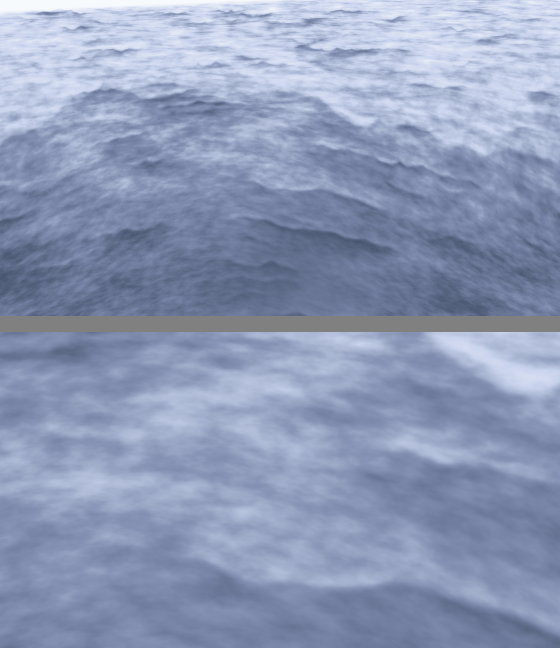
Top: the whole. Bottom: its middle third, enlarged.
Reproduce this texture procedurally as a Shadertoy shader.

```glsl
const vec3 RAMP[6] = vec3[6](
    vec3(0.34, 0.39, 0.50), vec3(0.44, 0.49, 0.62), vec3(0.53, 0.58, 0.71),
    vec3(0.67, 0.72, 0.83), vec3(0.79, 0.83, 0.93), vec3(0.97, 0.98, 0.99));
const float HORIZON = 0.957;        // height at the left edge
const float HORIZON_TILT = 0.042;
const float SWELL_PEAK_X = 0.72;
const float SWELL_HEIGHT = 0.70;
const float SWELL_SHADE = 0.24;
const int   WAVE_ROWS = 30;
const float WAVE_SHADE = 0.50;
const float CHOP = 0.34;
const float RIPPLE = 0.17;
const float MIST = 0.20;
const float BRIGHT_LIMIT = 0.80;

vec2 hashGradient(vec2 cell) {
    vec3 h = fract(cell.xyx * vec3(0.1031, 0.1030, 0.0973));
    h += dot(h, h.yzx + 33.33);
    float angle = 6.2832 * fract((h.x + h.y) * h.z);
    return vec2(cos(angle), sin(angle));
}

// Gradient noise, about -0.7 to 0.7
float noise(vec2 p) {
    vec2 i = floor(p), f = fract(p);
    vec2 u = f * f * f * (f * (f * 6.0 - 15.0) + 10.0);
    vec2 e = vec2(0.0, 1.0);
    float low = mix(dot(hashGradient(i), f),
                    dot(hashGradient(i + e.yx), f - e.yx), u.x);
    float high = mix(dot(hashGradient(i + e), f - e),
                     dot(hashGradient(i + e.yy), f - e.yy), u.x);
    return mix(low, high, u.y);
}

float fbm(vec2 p) {
    float sum = 0.0, amp = 1.0;
    for (int i = 0; i < 4; i++) {
        sum += amp * noise(p);
        p = mat2(1.8, 0.4, -0.4, 1.8) * p + 17.3;
        amp *= 0.56;
    }
    return sum;
}

// Shade below a crest: crisp on top, fading down the face
float crestShade(float below, float soft, float fade) {
    return smoothstep(-soft, soft, below) * exp(-max(below, 0.0) / fade);
}

// Rows of short peaked crests, from the horizon to the viewer
float waveRows(vec2 p, float slope) {
    float tone = 0.0;
    for (int i = 0; i < WAVE_ROWS; i++) {
        float near = (float(i) + 0.5) / float(WAVE_ROWS);
        float drop = 0.02 + 0.95 * pow(near, 1.5);
        float width = 0.07 + 0.22 * drop;
        float seed = float(i) * 7.31;
        float bend = 0.20 * width * noise(vec2(p.x / width, seed))
                   - 0.18 * width * abs(noise(vec2(p.x / width * 1.7, seed + 3.7)))
                   + 0.03 * width * noise(vec2(p.x / width * 6.0, seed + 8.2));
        float crest = 0.99 - drop + bend - slope * smoothstep(0.1, 0.4, drop);
        float patches = smoothstep(0.0, 0.42, noise(vec2(p.x / width * 0.6, seed + 40.4)));
        float below = crest - p.y;
        float strength = patches * mix(1.0, 0.42, near);
        tone -= WAVE_SHADE * strength * crestShade(below, 0.003 + 0.006 * near, 0.17 * width);
        float rim = (below + 0.010) / 0.008;
        tone += 0.14 * strength * exp(-rim * rim);
    }
    return tone;
}

// The large dark swell with bright water behind it
float swell(vec2 p) {
    float crest = SWELL_HEIGHT - 0.23 * smoothstep(0.78, 1.7, p.x)
                - 0.18 * (1.0 - smoothstep(-0.15, 0.42, p.x));
    crest += 0.05 * noise(vec2(p.x * 4.3, 2.6)) - 0.10 * abs(noise(vec2(p.x * 5.5, 9.4))) + 0.03;
    crest += 0.012 * noise(vec2(p.x * 22.0, 5.1));
    float below = crest - p.y;
    float body = 1.0 - 0.5 * smoothstep(1.1, 1.6, p.x);
    float glow = smoothstep(0.5, 1.0, p.x) * exp(-max(-below, 0.0) / 0.06);
    float dark = 0.62 * crestShade(below, 0.014, 0.24) + 0.38 * crestShade(below, 0.006, 0.04);
    return 0.14 * glow * smoothstep(-0.01, 0.02, -below) - SWELL_SHADE * body * dark;
}

vec3 seaColour(float tone) {
    vec3 colour = RAMP[0] + 0.4 * min(tone, 0.0);
    for (int i = 0; i < 5; i++)
        colour = mix(colour, RAMP[i + 1], clamp(tone * 5.0 - float(i), 0.0, 1.0));
    return colour;
}

void mainImage(out vec4 fragColor, in vec2 fragCoord) {
    vec2 p = fragCoord / iResolution.y;

    // Water lines fan out and down from the peak of the swell
    float side = p.x - SWELL_PEAK_X;
    float slope = 0.26 * (sqrt(side * side + 0.05) - 0.22);
    float fan = slope * (1.0 - smoothstep(0.1, 0.95, p.y));
    float depth = 1.0 / (1.33 - p.y - fan);
    vec2 water = vec2(side * depth * 3.6, depth * 8.0);
    water += 0.35 * vec2(noise(water * 0.7 + 5.1), noise(water * 0.7 + 31.7));

    // Light falls off towards the viewer
    float tone = mix(0.15, 0.83, smoothstep(0.06, 0.88, p.y));
    tone += swell(p) + waveRows(p, slope);

    // Chop, fine ripples and drifting mist
    vec2 fromHaze = p - vec2(0.95, 0.06);
    float calm = 1.0 - 0.7 * exp(-9.0 * dot(fromHaze, fromHaze));
    float chop = fbm(water * vec2(1.1, 1.4));
    float crease = 0.25 - abs(noise(water * vec2(1.8, 2.8) + 11.0));
    tone += calm * (CHOP * chop * mix(0.65, 1.0, p.y) - 0.16 * crease);
    tone += calm * RIPPLE * fbm(vec2(p.x, p.y + 1.6 * fan) * vec2(24.0, 54.0));
    tone += MIST * noise(vec2(p.x * 2.1, (p.y + 0.35 * p.x) * 4.5) + 3.3) * smoothstep(0.0, 0.5, p.y);
    tone = min(tone, BRIGHT_LIMIT + 0.35 * max(tone - BRIGHT_LIMIT, 0.0));

    // Pale sky above the tilted horizon
    float sky = smoothstep(-0.010, 0.012, p.y - HORIZON - HORIZON_TILT * p.x);
    fragColor = vec4(seaColour(mix(tone, 1.0, sky)), 1.0);
}
```
